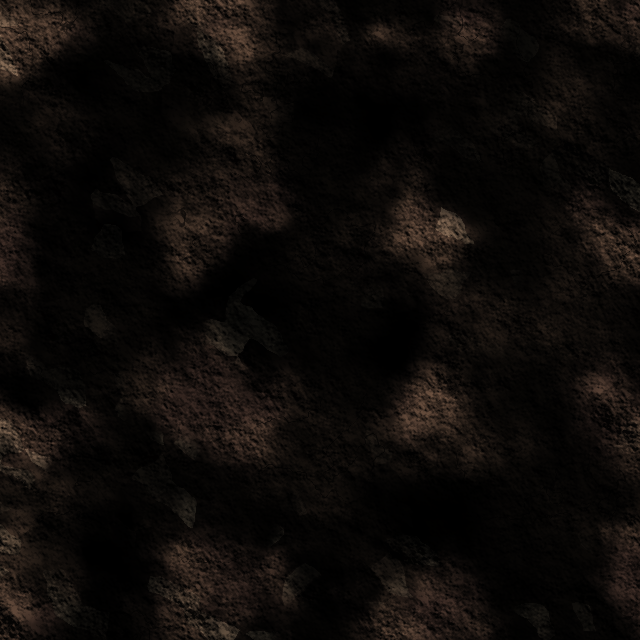
Give the GLSL for this texture, as a Shadertoy shader.

```glsl
// Dark, weathered cave rock: dim brown outcrops, angular chips and rough grain.
#define OUTCROP_GRID vec2(3.0, 3.3)
#define OUTCROP_SHIFT vec2(0.05, 0.23)
#define WARP 0.75
#define FLAKE_SCALE vec2(17.0, 30.0)
#define RELIEF 0.040
#define GRAIN 0.0034
#define LIGHT_DIR vec2(0.60, 0.80)
#define BROWN vec3(0.200, 0.150, 0.119)
#define RUSSET vec3(0.168, 0.119, 0.103)
#define MOSS vec3(0.036, 0.028, 0.021)
#define FLAKE_GREY vec3(0.105, 0.100, 0.080)

const float TAU = 6.2831853;

float hash(vec2 p) {
    vec3 q = fract(p.xyx * 0.1031);
    q += dot(q, q.yzx + 33.33);
    return fract((q.x + q.y) * q.z);
}

float noise(vec2 p) {
    vec2 i = floor(p), f = fract(p);
    f = f * f * f * (f * (f * 6.0 - 15.0) + 10.0);
    float low = mix(hash(i), hash(i + vec2(1, 0)), f.x);
    float high = mix(hash(i + vec2(0, 1)), hash(i + vec2(1, 1)), f.x);
    return mix(low, high, f.y);
}

// Layered noise, each octave turned to hide the lattice; result about 0..1.
float fbm(vec2 p, int octaves) {
    float sum = 0.0, weight = 0.5;
    for (int i = 0; i < octaves; i++) {
        sum += weight * noise(p);
        p = mat2(1.6, 1.2, -1.2, 1.6) * p + 17.3;
        weight *= 0.5;
    }
    return sum;
}

// Flat chips, long towards the lower right: xy is the slope, z a random level.
vec3 flakes(vec2 uv) {
    vec2 bend = vec2(fbm(uv * 16.0, 4), fbm(uv * 16.0 + 31.0, 4)) - 0.47;
    vec2 p = mat2(0.77, 0.64, -0.64, 0.77) * (uv + bend * 0.04) * FLAKE_SCALE;
    vec2 cell = floor(p);
    vec4 sum = vec4(0.0);
    for (int y = -1; y <= 1; y++)
    for (int x = -1; x <= 1; x++) {
        vec2 c = cell + vec2(x, y);
        vec2 d = p - c - vec2(hash(c), hash(c + 41.7));
        vec2 tilt = vec2(hash(c + 11.3), hash(c + 73.1)) - 0.5;
        float weight = exp(65.0 * (dot(tilt, d) * 0.8 - dot(d, d)));
        sum += weight * vec4(tilt, hash(c + 5.9), 1.0);
    }
    return sum.xyz / max(sum.w, 1e-30);
}

float height(vec2 p) {
    vec2 turned = mat2(0.8, -0.6, 0.6, 0.8) * p;
    float stone = RELIEF * fbm(p * 19.0, 5);
    float grain = noise(turned * vec2(115.0, 150.0)) + 0.7 * noise(turned * 240.0 + 9.0);
    return stone + GRAIN * grain;
}

// Thin broken fissures along the contour lines of a noise field.
float cracks(vec2 p) {
    float field = fbm(p * 13.0 + 8.0, 5);
    float line = 1.0 - smoothstep(0.002, 0.012, abs(field - 0.47));
    return line * smoothstep(0.5, 0.7, noise(p * 9.0 + 60.0));
}

// Soft outcrops on a loose grid, steeper on the underside.
float outcrops(vec2 p) {
    vec2 bend = vec2(fbm(p * 7.0 + 3.0, 6), fbm(p * 7.0 + 29.0, 6)) - 0.49;
    vec2 a = TAU * (p * OUTCROP_GRID - OUTCROP_SHIFT + bend * WARP);
    a.y += 0.35 * cos(a.y);
    float lump = exp(0.85 * (cos(a.x) + cos(a.y) - 2.0));
    return max(lump - 0.13, 0.0) * (0.7 + 0.7 * noise(p * 3.5 + 14.0));
}

void mainImage(out vec4 fragColor, in vec2 fragCoord) {
    vec2 uv = fragCoord / iResolution.xy;

    // Surface slope gives raking light from the upper right.
    vec2 e = vec2(1.0 / 850.0, 0.0);
    float h = height(uv);
    vec2 slope = (vec2(height(uv + e.xy), height(uv + e.yx)) - h) / e.x;
    vec3 flake = flakes(uv);
    float chipped = smoothstep(0.35, 0.6, noise(uv * 8.0 + 22.0));
    slope += flake.xy * (0.15 + 0.65 * chipped);
    float shade = clamp(0.98 - 0.85 * dot(slope, LIGHT_DIR), 0.1, 1.75);

    // Broad pools of light with chipped rims, and black hollows.
    float lump = outcrops(uv);
    float cloud = fbm(uv * 10.0 + 50.0, 6);
    float rim = (cloud - 0.48) * 0.8 + (flake.z - 0.5) * 0.16 * chipped;
    float glow = smoothstep(-0.06, 0.98, lump + rim);
    float hollow = smoothstep(0.24, 0.6, fbm(uv * 6.0 + 90.0, 5) + 0.25 * lump);

    // Stone colour, with scattered pale chips around the outcrops.
    vec3 stone = mix(RUSSET, BROWN, smoothstep(0.3, 0.65, cloud));
    vec3 color = stone * glow * (0.55 + 0.65 * cloud);
    color += MOSS * hollow * (0.15 + cloud);
    float pale = smoothstep(0.84, 0.88, flake.z) * chipped;
    color += FLAKE_GREY * pale * (0.15 + 0.5 * smoothstep(0.0, 0.3, lump));

    color *= shade * (1.0 - 0.6 * cracks(uv));
    fragColor = vec4(color, 1.0);
}
```
